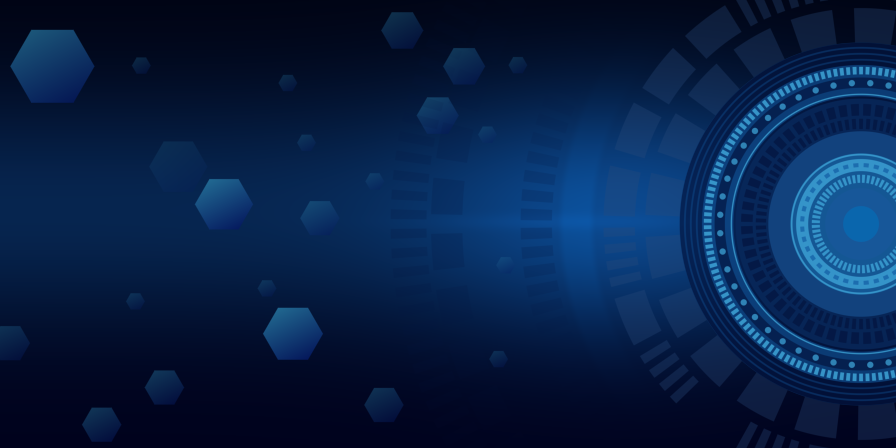
Reproduce this background procedurally as a WebGL 2 fragment shader.

```glsl
#version 300 es
precision highp float;
uniform vec2 u_resolution;
out vec4 fragColor;

const float TAU = 6.28318;
const vec3 CYAN = vec3(0.24, 0.64, 0.84);
const vec3 AZURE = vec3(0.07, 0.36, 0.64);
const vec3 NAVY = vec3(0.01, 0.08, 0.25);
const vec3 STEEL = vec3(0.16, 0.29, 0.48);

float hash(vec2 p) {
  return fract(sin(dot(p, vec2(127.1, 311.7))) * 43758.5453);
}

float fill(float d, float px) {
  return 1.0 - smoothstep(-px, px, d);
}

float bell(float x, float width) {
  return exp(-x * x / (width * width));
}

// Ring between two radii
float band(float r, float inner, float outer, float px) {
  return fill(abs(r - 0.5 * (inner + outer)) - 0.5 * (outer - inner), px);
}

// Radial bars; turn is the angle from 0 to 1, duty the filled share
float bars(float turn, float r, float count, float duty, float phase, float px) {
  float f = abs(fract(turn * count + phase) - 0.5) - 0.5 * duty;
  return fill(f * TAU * r / count, px);
}

// Beads spaced evenly along a circle
float beads(float turn, float r, float radius, float count, float size, float px) {
  float along = (fract(turn * count) - 0.5) * TAU * radius / count;
  return fill(length(vec2(along, r - radius)) - size, px);
}

// Flat-topped hexagon, lit from the upper left
vec3 addHexagon(vec3 color, vec2 p, float size, float strength, float px) {
  vec2 q = abs(p);
  float d = max(q.y, 0.866 * q.x + 0.5 * q.y) - 0.866 * size;
  float light = clamp(0.5 + (p.y - 0.5 * p.x) / (2.2 * size), 0.0, 1.0);
  vec3 tint = mix(vec3(0.02, 0.10, 0.38), vec3(0.14, 0.44, 0.60), light);
  return mix(color, tint, strength * fill(d, px));
}

vec3 backdrop(vec2 p) {
  vec3 edge = mix(vec3(0.0, 0.005, 0.11), vec3(0.0, 0.01, 0.07), p.y);
  vec3 color = mix(edge, vec3(0.025, 0.145, 0.31), bell(p.y - 0.53, 0.27));
  float glow = bell(p.x - 1.38, 0.45) * bell(p.y - 0.52, 0.30);
  float streak = bell(p.x - 1.25, 0.3) * bell(p.y - 0.505, 0.018);
  return color + vec3(0.02, 0.14, 0.25) * (glow + 0.2 * streak);
}

vec3 addHexagons(vec3 color, vec2 p, float px) {
  // Large ones: centre, size, strength
  vec4 large[12] = vec4[12](
    vec4(0.117, 0.852, 0.094, 0.75), vec4(0.500, 0.544, 0.065, 0.9),
    vec4(0.654, 0.255, 0.067, 0.9), vec4(0.398, 0.628, 0.065, 0.2),
    vec4(0.898, 0.932, 0.047, 0.4), vec4(1.036, 0.852, 0.047, 0.45),
    vec4(0.977, 0.742, 0.047, 0.5), vec4(0.714, 0.513, 0.044, 0.45),
    vec4(0.857, 0.096, 0.044, 0.4), vec4(0.367, 0.135, 0.044, 0.45),
    vec4(0.227, 0.052, 0.044, 0.45), vec4(0.023, 0.234, 0.044, 0.35));
  for (int i = 0; i < 12; i++) {
    color = addHexagon(color, p - large[i].xy, large[i].z, large[i].w, px);
  }
  // Small ones scattered over a jittered grid
  vec2 cell = floor(p * 4.0);
  vec2 jitter = vec2(hash(cell + 3.0), hash(cell + 9.0)) - 0.5;
  vec2 center = (cell + 0.5 + 0.6 * jitter) / 4.0;
  float present = step(0.5, hash(cell)) * step(center.x, 1.35);
  return addHexagon(color, p - center, 0.021, 0.3 * present, px);
}

// Faint wide arcs and outer blocks
vec3 addOuterRings(vec3 color, float r, float turn, float px) {
  float side = bell(abs(turn) - 0.5, 0.06);
  float arcs = band(r, 0.97, 1.05, px) * bars(turn, r, 150.0, 0.5, 0.0, px);
  arcs += band(r, 0.89, 0.96, px) * bars(turn, r, 48.0, 0.65, 0.0, px);
  arcs += band(r, 0.69, 0.76, px) * bars(turn, r, 110.0, 0.6, 0.0, px);
  color = mix(color, NAVY, 0.2 * arcs * side);
  color += vec3(0.0, 0.03, 0.05) * band(r, 0.60, 0.67, 0.01) * side;

  float blocks = band(r, 0.405, 0.482, px) * bars(turn, r, 21.0, 0.66, 0.47, px);
  float kind = hash(vec2(floor(turn * 24.0), 5.0));
  float marks = kind < 0.6 ? bars(turn, r, 96.0, 0.55, 0.0, px)
                           : bars(turn, r, 24.0, 0.75, 0.0, px);
  blocks += band(r, 0.505, 0.575, px) * marks * step(0.12, kind);
  return mix(color, STEEL, 0.33 * blocks);
}

vec3 addDial(vec3 color, float r, float turn, float px) {
  // Dark rim with fine lines
  color = mix(color, NAVY, 0.7 * fill(r - 0.405, px));
  color = mix(color, AZURE, 0.35 * band(r, 0.36, 0.405, px) * bars(r, 0.16, 75.0, 0.3, 0.0, px));
  // Bright ticks and beads
  color = mix(color, AZURE, 0.55 * band(r, 0.285, 0.355, px));
  color = mix(color, CYAN, 0.85 * band(r, 0.334, 0.351, px) * bars(turn, r, 150.0, 0.6, 0.0, px));
  color = mix(color, NAVY, 0.7 * band(r, 0.304, 0.327, px));
  color = mix(color, CYAN, 0.75 * beads(turn, r, 0.315, 48.0, 0.007, px));
  color = mix(color, CYAN, 0.8 * band(r, 0.288, 0.291, px));
  // Dark toothed rings
  color = mix(color, vec3(0.03, 0.16, 0.36), 0.8 * fill(r - 0.28, px));
  float teeth = band(r, 0.242, 0.268, px) * bars(turn, r, 60.0, 0.65, 0.0, px);
  teeth += band(r, 0.212, 0.235, px) * bars(turn, r, 90.0, 0.55, 0.0, px);
  color = mix(color, NAVY, 0.75 * teeth);
  // Glowing hub
  color = mix(color, vec3(0.07, 0.26, 0.49), fill(r - 0.207, px));
  color = mix(color, vec3(0.08, 0.34, 0.58), fill(r - 0.158, px));
  color = mix(color, CYAN, 0.8 * (band(r, 0.153, 0.157, px) + band(r, 0.118, 0.145, px)));
  color = mix(color, AZURE, 0.7 * band(r, 0.127, 0.136, px) * bars(turn, r, 36.0, 0.5, 0.0, px));
  color = mix(color, CYAN, 0.8 * band(r, 0.092, 0.110, px) * bars(turn, r, 60.0, 0.6, 0.0, px));
  color = mix(color, vec3(0.09, 0.34, 0.60), fill(r - 0.080, px));
  return mix(color, vec3(0.04, 0.40, 0.68), fill(r - 0.040, px));
}

void main() {
  vec2 p = gl_FragCoord.xy / u_resolution.y;
  float px = 0.75 / u_resolution.y;
  vec2 q = p - vec2(1.922, 0.5);
  float r = length(q);
  float turn = atan(q.y, q.x) / TAU;
  vec3 color = addHexagons(backdrop(p), p, px);
  color = addOuterRings(color, r, turn, px);
  color = addDial(color, r, turn, px);
  fragColor = vec4(color, 1.0);
}
```
